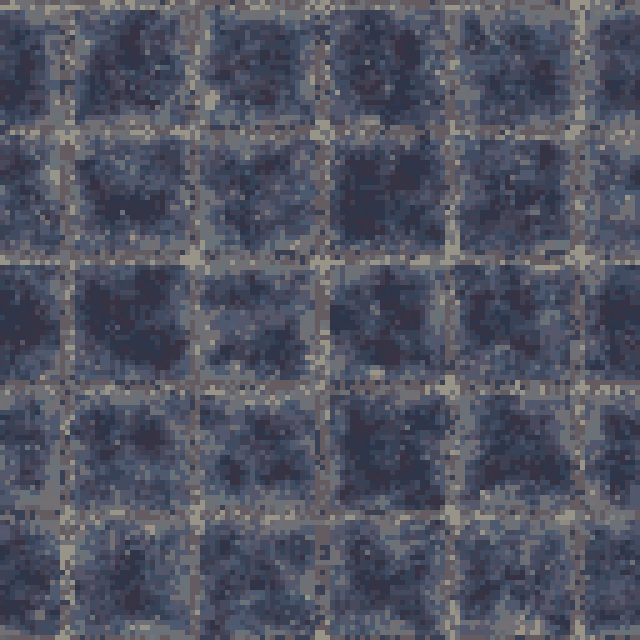
Write a three.js fragment shader that draws this texture.

```glsl
varying vec2 vUv;

#define TILES 5.0
#define BLOCKS 128.0
#define SHIFT vec2(0.48, 0.022)
#define JOINT_HALF 0.052
#define WOBBLE 0.025
#define RIM_WIDTH 0.28
#define RIM_GAIN 0.30
#define MOTTLE 0.75
#define GRAIN 0.16
#define SOFT 0.012

const vec3 DEEP  = vec3(0.200, 0.205, 0.275);
const vec3 DARK  = vec3(0.232, 0.255, 0.328);
const vec3 NAVY  = vec3(0.270, 0.292, 0.372);
const vec3 SLATE = vec3(0.322, 0.345, 0.425);
const vec3 GRAY  = vec3(0.430, 0.440, 0.460);
const vec3 MAUVE = vec3(0.392, 0.360, 0.382);
const vec3 PALE  = vec3(0.600, 0.580, 0.535);

float hash(vec2 p) {
  vec3 q = fract(p.xyx * 0.1031);
  q += dot(q, q.yzx + 33.33);
  return fract((q.x + q.y) * q.z);
}

// Gradient noise that wraps at the canvas border
float corner(vec2 i, vec2 offset, vec2 f, float freq) {
  float a = 6.2832 * hash(mod(i + offset, freq) + freq * 7.0);
  return dot(vec2(cos(a), sin(a)), f - offset);
}

float noise(vec2 uv, float freq) {
  vec2 i = floor(uv * freq);
  vec2 f = fract(uv * freq);
  vec2 u = f * f * f * (f * (f * 6.0 - 15.0) + 10.0);
  float low = mix(corner(i, vec2(0.0), f, freq), corner(i, vec2(1.0, 0.0), f, freq), u.x);
  float high = mix(corner(i, vec2(0.0, 1.0), f, freq), corner(i, vec2(1.0), f, freq), u.x);
  return mix(low, high, u.y);
}

float rise(float level, float v) {
  return smoothstep(level - SOFT, level + SOFT, v);
}

// Stepped glaze colours from deep to pale
vec3 glaze(float v) {
  vec3 c = mix(DEEP, DARK, rise(0.11, v));
  c = mix(c, NAVY, rise(0.23, v));
  c = mix(c, SLATE, rise(0.33, v));
  c = mix(c, GRAY, rise(0.48, v));
  return mix(c, PALE, rise(0.78, v));
}

// Joint colours: dark chips, mauve, gray and pale mortar
vec3 mortar(float v) {
  vec3 c = mix(DARK, MAUVE, rise(0.08, v));
  c = mix(c, GRAY, rise(0.43, v));
  return mix(c, PALE, rise(0.66, v));
}

void main() {
  // Coarse square blocks
  vec2 block = floor(vUv * BLOCKS);
  vec2 uv = (block + 0.5) / BLOCKS;
  float grain = hash(block + 11.0);

  // Tile grid with slightly uneven joints
  vec2 p = uv * TILES + SHIFT;
  p += WOBBLE * vec2(noise(uv, 32.0), noise(uv, 28.0));
  vec2 id = mod(floor(p), TILES);
  vec2 node = floor(p + 0.5);
  vec2 side = p - node;
  float edge = min(abs(side.x), abs(side.y));

  // Worn glaze: dark middle, faded rim, mottling
  float rim = 1.0 - smoothstep(0.03, RIM_WIDTH, edge);
  float fade = RIM_GAIN * rim * (1.0 + 1.3 * noise(uv, 13.0));
  float mottle = 0.5 * noise(uv, 17.0) + 0.32 * noise(uv, 37.0) + 0.3 * noise(uv, 64.0);
  float value = mix(0.05, 0.26, hash(id + 3.0)) + fade;
  value += MOTTLE * mottle + GRAIN * (grain - 0.5);

  // Thin scratches and scattered pale chips
  float scratch = 1.0 - smoothstep(0.02, 0.06, abs(noise(uv, 14.0) + 0.3 * noise(uv, 31.0)));
  value += 0.22 * scratch * smoothstep(0.08, 0.3, noise(uv, 9.0));
  value += 0.28 * smoothstep(0.975, 0.99, hash(block + 57.0));
  value += 0.4 * smoothstep(0.3, 0.45, noise(uv, 23.0)) * smoothstep(0.1, 0.3, noise(uv, 11.0));
  vec3 color = glaze(value);
  float tint = hash(block + 83.0) - 0.5 + noise(uv, 25.0);
  color += vec3(0.022, -0.006, -0.014) * clamp(tint * 2.0, -1.0, 1.0);

  // Joints: pale below and mauve above across, mixed along uprights
  bool across = abs(side.y) < abs(side.x);
  vec2 wrapped = mod(node, TILES);
  vec2 run = across ? vec2(id.x, wrapped.y + 20.0) : vec2(wrapped.x + 40.0, id.y);
  float lean = across ? -side.y : side.x * 0.6;
  float joint = 0.42 + 0.22 * lean / JOINT_HALF + 0.22 * (hash(run) - 0.5);
  joint += 0.5 * noise(uv, 19.0) + 0.55 * (grain - 0.5);
  joint -= 0.45 * smoothstep(0.94, 0.97, hash(block + 29.0));

  // Pale lumps at some crossings
  float lump = 1.0 - smoothstep(0.05, 0.12, length(side));
  lump *= smoothstep(0.25, 0.6, hash(wrapped + 71.0));
  float halfWidth = JOINT_HALF + 0.03 * lump + 0.02 * noise(uv, 45.0);
  float mask = 1.0 - smoothstep(halfWidth - 0.006, halfWidth + 0.006, edge);
  color = mix(color, mortar(joint + 0.4 * lump), mask);

  gl_FragColor = vec4(color, 1.0);
}
```
